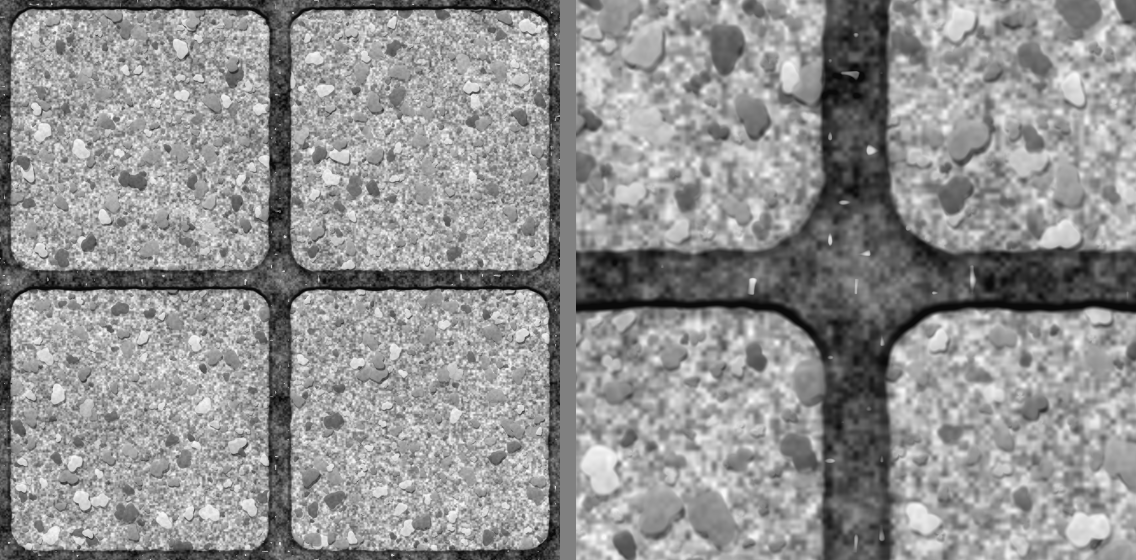
Left: the whole. Right: its middle third, enlarged.
Give the GLSL for this texture, as a WebGL 2 fragment shader.

```glsl
#version 300 es
precision highp float;

uniform vec2 u_resolution;
out vec4 fragColor;

// Three random values per cell of an n by n grid that wraps
vec3 hash(vec2 cell, float n, float seed) {
  uvec3 v = uvec3(mod(cell, n), seed) * 1664525u + 1013904223u;
  v.x += v.y * v.z; v.y += v.z * v.x; v.z += v.x * v.y;
  v ^= v >> 16u;
  v.x += v.y * v.z; v.y += v.z * v.x; v.z += v.x * v.y;
  return vec3(v & 65535u) / 65535.0;
}

// Smooth wrapping noise, centred on zero
float noise(vec2 p, float n, float seed) {
  vec2 cell = floor(p * n);
  vec2 f = fract(p * n);
  f = f * f * (3.0 - 2.0 * f);
  float low = mix(hash(cell, n, seed).x, hash(cell + vec2(1, 0), n, seed).x, f.x);
  float high = mix(hash(cell + vec2(0, 1), n, seed).x, hash(cell + 1.0, n, seed).x, f.x);
  return mix(low, high, f.y) - 0.5;
}

// Distance to an irregular stone of about unit radius
float stoneOutline(vec2 q, vec3 shape) {
  float a = atan(q.y, q.x);
  vec3 waves = sin(a * vec3(2, 3, 5) + 6.2832 * shape);
  return length(q) - 1.0 - dot(waves, vec3(0.22, 0.12, 0.07));
}

// Lay one pebble per chosen cell, each with a crescent of shade below it
float addPebbles(float tone, vec2 p, float n, vec2 radii, float share, float opacity, float seed) {
  for (int j = -1; j <= 1; j++) {
    for (int i = -1; i <= 1; i++) {
      vec2 cell = floor(p * n) + vec2(i, j);
      vec3 place = hash(cell, n, seed);
      if (place.z > share) continue;
      vec3 look = hash(cell, n, seed + 1.0);
      vec3 shape = hash(cell, n, seed + 2.0);
      float radius = mix(radii.x, radii.y, look.x * look.x);
      vec2 q = (p - (cell + place.xy) / n) / radius;
      float soft = 0.0016 / radius;
      float shade = 1.0 - smoothstep(-soft, soft, stoneOutline(q + vec2(-0.15, 0.32), shape));
      float body = 1.0 - smoothstep(-soft, soft, stoneOutline(q, shape));
      float stone = mix(0.38, 0.63, smoothstep(0.08, 0.35, look.y))
                  + 0.3 * smoothstep(0.66, 0.78, look.y);
      tone *= 1.0 - 0.55 * shade * look.z;
      tone = mix(tone, stone + 0.05 * q.y, body * opacity);
    }
  }
  return tone;
}

void main() {
  vec2 p = gl_FragCoord.xy / u_resolution;
  float grain = 0.3 * noise(p, 190.0, 1.0) + 0.26 * noise(p, 320.0, 2.0);

  // Rounded slab in each of two by two repeats, with a worn edge
  vec2 local = (fract(p * 2.0) - 0.5) * 0.5;
  vec2 corner = abs(local) - vec2(0.2305, 0.2325) + 0.043;
  float edge = length(max(corner, 0.0)) + min(max(corner.x, corner.y), 0.0) - 0.043;
  edge += 0.003 * noise(p, 50.0, 3.0) + 0.002 * noise(p, 120.0, 4.0);
  float slabMask = 1.0 - smoothstep(-0.0018, 0.0018, edge);

  // Gritty slab face with embedded pebbles
  float slab = 0.67 + grain + 0.1 * noise(p, 9.0, 5.0) + 0.12 * noise(p, 38.0, 6.0);
  slab = addPebbles(slab, p, 62.0, vec2(0.0025, 0.006), 0.6, 0.65, 10.0);
  slab = addPebbles(slab, p, 26.0, vec2(0.006, 0.0155), 0.75, 0.85, 20.0);
  slab += 0.15 * grain;
  slab -= 0.1 * smoothstep(-0.006, 0.0, edge);

  // Dark soil in the joints, paler at crossings, with bright grit
  float crossing = 1.0 - smoothstep(0.015, 0.05, length(0.25 - abs(local)));
  float soil = 0.28 + 0.06 * crossing + 0.26 * noise(p, 34.0, 7.0)
             + 0.2 * noise(p, 90.0, 8.0) + 0.7 * grain;
  soil += 0.45 * smoothstep(0.4, 0.48, noise(p, 130.0, 9.0));

  // Shadow line hugging the slab, strongest along its top
  float topSide = smoothstep(0.19, 0.228, local.y);
  soil *= 1.0 - (0.3 + 0.6 * topSide) * (1.0 - smoothstep(0.003, 0.008, edge));

  float tone = clamp(mix(soil, slab, slabMask), 0.04, 0.97);
  fragColor = vec4(vec3(tone), 1.0);
}
```
